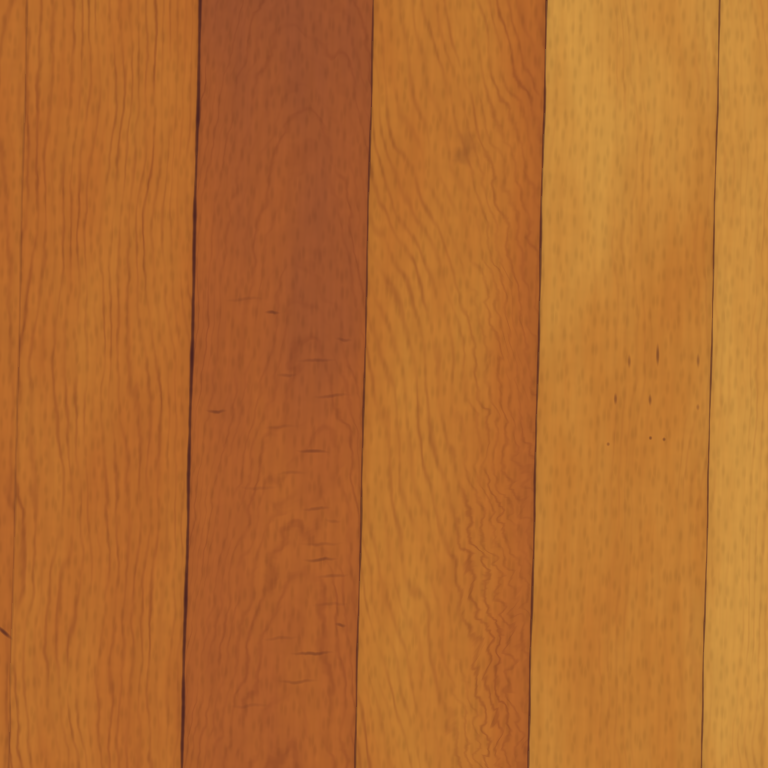
A Shadertoy shader for this texture:

```glsl
const float PLANK_WIDTH = 0.2255;
const vec3 GRAIN_BROWN = vec3(0.44, 0.20, 0.12);
const vec3 SEAM_BROWN = vec3(0.29, 0.14, 0.12);

// Wood colours from dark to pale
const vec3 WOOD[5] = vec3[5](
    vec3(0.58, 0.31, 0.18), vec3(0.65, 0.35, 0.17), vec3(0.70, 0.40, 0.17),
    vec3(0.74, 0.47, 0.195), vec3(0.80, 0.57, 0.26));

// Per plank: rings across, rings along, arch curvature, grain contrast
const vec4 FIGURE[6] = vec4[6](
    vec4(14.0, 1.0, 0.0, 0.24), vec4(20.0, 1.5, 5.0, 0.36),
    vec4(0.0, 14.0, 26.0, 0.26), vec4(15.0, 17.0, 0.0, 0.32),
    vec4(18.0, 0.6, 0.0, 0.09), vec4(24.0, 0.5, 0.0, 0.10));
const float TONE[6] = float[6](0.50, 0.55, 0.31, 0.68, 0.80, 0.97);
const float SEAM_HALF_WIDTH[5] = float[5](0.0012, 0.0017, 0.0010, 0.0011, 0.0008);
const float SEAM_STRENGTH[5] = float[5](0.20, 0.88, 0.58, 0.66, 0.55);

vec2 hash2(vec2 p) {
    return fract(sin(vec2(dot(p, vec2(127.1, 311.7)), dot(p, vec2(269.5, 183.3)))) * 4375.85);
}

// Distance to the nearest jittered cell point
float cellular(vec2 p) {
    float nearest = 2.0;
    for (int i = 0; i < 9; i++) {
        vec2 c = floor(p) + vec2(i % 3, i / 3) - 1.0;
        nearest = min(nearest, length(c + hash2(c) - p));
    }
    return nearest;
}

// Layered, rotated sines, roughly -1 to 1
float waves(vec2 p) {
    float sum = 0.0, amp = 0.5;
    for (int i = 0; i < 5; i++) {
        sum += amp * sin(p.x + 1.6 * sin(p.y));
        p = mat2(0.8, 0.6, -0.6, 0.8) * p * 1.8 + 1.3;
        amp *= 0.55;
    }
    return sum;
}

// Soft elongated mark
float mark(vec2 p, vec2 center, vec2 halfSize) {
    return 1.0 - smoothstep(0.1, 1.0, length((p - center) / halfSize));
}

vec3 woodRamp(float tone) {
    float t = clamp(tone, 0.0, 1.0) * 4.0;
    int i = min(int(t), 3);
    return mix(WOOD[i], WOOD[i + 1], t - float(i));
}

// Growth rings of uneven strength: p.x runs across the plank, p.y along it
float rings(vec2 p, vec4 figure, float ripple, float seed) {
    float warp = waves(vec2(p.x * 3.0 + seed, p.y * 5.0 - seed));
    float arch = p.x - 0.64;
    float field = figure.x * p.x + figure.y * p.y + figure.z * arch * arch + 1.5 * warp;
    field += 0.3 * waves(vec2(p.x * 14.0 + seed, p.y * 20.0));
    field += ripple * waves(vec2(p.x * 7.0 + seed, p.y * 70.0 + 3.0 * warp));
    float ringStrength = 0.15 + 0.85 * hash2(vec2(floor(field), seed)).x;
    float line = pow(0.5 - 0.5 * cos(6.2832 * field), 3.0);
    float patches = 0.5 + 0.6 * waves(vec2(p.x * 12.0 - seed, p.y * 24.0 + seed));
    return line * ringStrength * clamp(patches + 0.15 + 0.3 * ripple, 0.05, 1.0);
}

// Short cross cracks stacked up the darker plank
float crossCracks(vec2 p) {
    float ink = 0.0;
    for (int i = 0; i < 22; i++) {
        vec2 r = hash2(vec2(i, 7.0)), s = hash2(vec2(i, 19.0));
        vec2 center = vec2(0.26 + 0.20 * r.x, 0.08 + 0.025 * float(i) + 0.02 * r.y);
        float bend = 0.0025 * waves(vec2(p.x * 70.0 + float(i) * 5.0, float(i)));
        ink = max(ink, mark(p + vec2(0.0, bend), center,
            vec2(0.006 + 0.03 * s.x, 0.0035)) * (0.15 + 0.45 * s.y * s.y));
    }
    return ink;
}

// Small upright pits on the paler plank
float pits(vec2 p) {
    float ink = 0.0;
    for (int i = 0; i < 9; i++) {
        vec2 r = hash2(vec2(i, 31.0));
        float row = mod(float(i), 3.0);
        vec2 center = vec2(0.79 + 0.12 * r.x, 0.41 + 0.055 * row + 0.02 * r.y);
        ink = max(ink, mark(p, center, vec2(0.003, 0.0035 + 0.008 * row * r.y)) * (0.25 + 0.4 * r.y));
    }
    return ink;
}

void mainImage(out vec4 fragColor, in vec2 fragCoord) {
    vec2 uv = fragCoord / iResolution.xy;

    // Slightly leaning planks
    float lean = 0.011 + 0.0245 * uv.y + 0.0008 * waves(vec2(uv.y * 22.0, 2.0));
    float across = (uv.x - lean) / PLANK_WIDTH;
    float id = clamp(floor(across), -1.0, 4.0);
    int plank = int(id) + 1;
    vec2 p = vec2(across - id, uv.y);

    // Broad tone: mottling, dim tops, shaded right edges
    float tone = TONE[plank] + 0.08 * waves(vec2(p.x * 5.0 + id * 9.0, p.y * 6.0));
    tone += 0.05 * waves(vec2(p.x * 16.0 - id * 5.0, p.y * 14.0));
    if (plank == 2) tone -= 0.24 * smoothstep(0.4, 1.0, p.y) + 0.16 * mark(p, vec2(0.75, 0.55), vec2(0.4, 0.25));
    if (plank == 3) tone -= 0.24 * smoothstep(0.5, 1.0, p.x);
    if (plank == 4) tone += 0.18 * smoothstep(0.4, 1.0, p.y) - 0.06 * p.x;
    vec3 color = woodRamp(tone);

    // Fine fibres, flecks and growth rings
    float fibre = cellular(vec2(uv.x * 120.0 - uv.y * 3.0, uv.y * 9.0)) - 0.5;
    float fleck = 1.0 - smoothstep(0.05, 0.4, cellular(vec2(across * 24.0, uv.y * 32.0)));
    color *= 1.0 - 0.05 * fibre - 0.05 * fleck + 0.012 * waves(uv * vec2(60.0, 130.0));
    float ripple = plank == 3 ? smoothstep(0.4, 0.8, p.x) * (1.1 - p.y) : plank == 2 ? 0.3 : 0.1;
    color = mix(color, GRAIN_BROWN, FIGURE[plank].w * rings(p, FIGURE[plank], ripple, id * 3.7));

    // Wear
    float wear = plank == 2 ? crossCracks(uv) : plank == 4 ? pits(uv) : 0.0;
    wear = max(wear, 0.22 * mark(uv + 0.018 * waves(uv * 50.0), vec2(0.605, 0.805), vec2(0.03, 0.025)));
    wear = max(wear, mark(uv + vec2(0.0, 0.8 * uv.x), vec2(0.005, 0.181), vec2(0.013, 0.005)));
    color = mix(color, SEAM_BROWN, 0.7 * wear);

    // Seams with a soft shadow, uneven width and faded stretches
    int seam = int(clamp(round(across), 0.0, 4.0));
    float dist = abs(across - float(seam)) * PLANK_WIDTH;
    float unevenness = waves(vec2(uv.y * 40.0, float(seam) * 4.0));
    float halfWidth = SEAM_HALF_WIDTH[seam] * (1.0 + 0.35 * unevenness);
    float strength = SEAM_STRENGTH[seam] * (0.9 + 0.25 * unevenness);
    color *= 1.0 - 0.14 * strength * exp(-dist / 0.004);
    float seamInk = 1.0 - smoothstep(halfWidth * 0.2, halfWidth * 1.6 + 0.5 / iResolution.x, dist);
    fragColor = vec4(mix(color, SEAM_BROWN, clamp(strength, 0.0, 1.0) * seamInk), 1.0);
}
```
